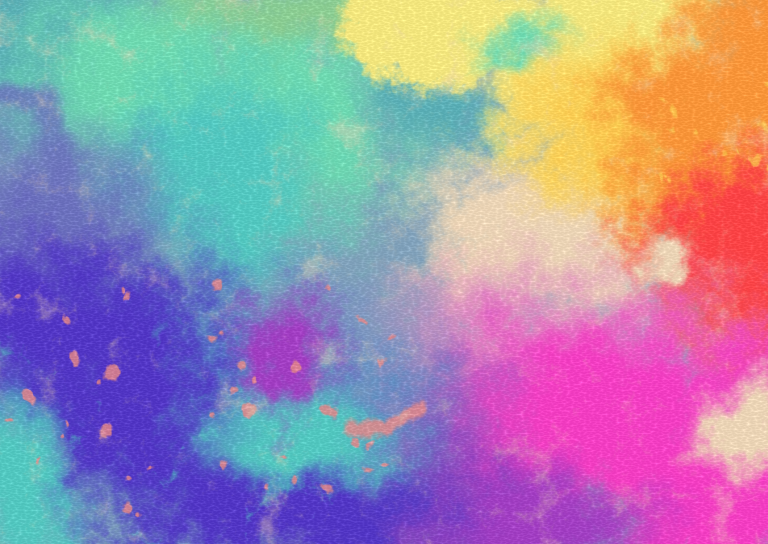
Write a WebGL 2 fragment shader that draws this background.

```glsl
#version 300 es
precision highp float;
// Rainbow watercolour clouds with coral splatter on grained paper.
uniform vec2 u_resolution;
out vec4 outColor;

const vec3 HAZE = vec3(0.51, 0.64, 0.74);
const vec3 TEAL = vec3(0.36, 0.69, 0.72);
const vec3 MINT = vec3(0.44, 0.86, 0.70);
const vec3 TURQUOISE = vec3(0.33, 0.79, 0.76);
const vec3 LEAF = vec3(0.55, 0.81, 0.58);
const vec3 LAGOON = vec3(0.35, 0.60, 0.77);
const vec3 VIOLET = vec3(0.43, 0.45, 0.75);
const vec3 INDIGO = vec3(0.33, 0.22, 0.78);
const vec3 PURPLE = vec3(0.50, 0.27, 0.76);
const vec3 ORCHID = vec3(0.64, 0.25, 0.77);
const vec3 MAGENTA = vec3(0.96, 0.25, 0.77);
const vec3 PINK = vec3(0.88, 0.54, 0.77);
const vec3 CREAM = vec3(0.93, 0.84, 0.72);
const vec3 LEMON = vec3(0.96, 0.91, 0.50);
const vec3 GOLD = vec3(0.99, 0.81, 0.33);
const vec3 ORANGE = vec3(0.98, 0.59, 0.23);
const vec3 RED = vec3(0.99, 0.27, 0.28);
const vec3 CORAL = vec3(0.90, 0.54, 0.55);

vec2 hash2(vec2 p) {
  return fract(sin(vec2(dot(p, vec2(127.1, 311.7)), dot(p, vec2(269.5, 183.3)))) * 43758.5);
}

// Squared distance to the nearest jittered point gives round billows.
float cellular(vec2 p) {
  vec2 cell = floor(p), f = fract(p);
  float nearest = 2.0;
  for (int j = -1; j <= 1; j++)
    for (int i = -1; i <= 1; i++) {
      vec2 g = vec2(i, j);
      vec2 d = g + hash2(cell + g) - f;
      nearest = min(nearest, dot(d, d));
    }
  return nearest;
}

// Layered cellular noise, centred near zero; gain sets the roughness.
float billow(vec2 p, float gain) {
  float sum = 0.0, amp = 0.5;
  for (int i = 0; i < 5; i++) {
    sum += amp * (cellular(p) - 0.25);
    p = mat2(1.6, 1.2, -1.2, 1.6) * p + 7.3;
    amp *= gain;
  }
  return sum;
}

// Elliptical pool of pigment; q holds the place and the bleed of its rim.
vec3 wash(vec3 base, vec3 pigment, vec3 q, vec2 centre, vec2 radius, float soft) {
  float d = length((q.xy - centre) / radius) + q.z;
  return mix(base, pigment, 1.0 - smoothstep(1.0 - soft, 1.0 + soft, d));
}

// Brush mark between two points.
float stroke(vec2 p, vec2 a, vec2 b, float width, float soft) {
  vec2 ab = b - a;
  float d = length(p - a - ab * clamp(dot(p - a, ab) / dot(ab, ab), 0.0, 1.0));
  return 1.0 - smoothstep(width - soft, width + soft, d);
}

// Random drops inside a box; stretch lengthens them vertically.
float splatter(vec2 p, vec2 corner, vec2 size, int count, float largest, float stretch) {
  float mask = 0.0;
  for (int i = 0; i < count; i++) {
    vec2 h = hash2(vec2(float(i), largest * 90.0));
    vec2 k = hash2(h * 17.0);
    float r = largest * mix(0.25, 1.0, k.x * k.x * k.x);
    float d = length((p - corner - h * size) / vec2(1.0, stretch));
    mask = max(mask, 1.0 - smoothstep(r - 0.003, r + 0.003, d));
  }
  return mask;
}

void main() {
  vec2 uv = gl_FragCoord.xy / u_resolution;
  vec2 aspect = vec2(1.414, 1.0);
  vec2 p = uv * aspect;
  vec2 warp = vec2(billow(p * 7.0, 0.62), billow(p * 7.0 + 31.0, 0.62));
  float bleed = billow(p * 9.0 + 12.0, 0.7);
  vec3 q = vec3(uv + 0.13 * warp / aspect, 0.85 * bleed);
  vec3 c = HAZE;

  // Cool upper left
  c = wash(c, TEAL, q, vec2(0.04, 0.96), vec2(0.20, 0.18), 0.7);
  c = wash(c, MINT, q, vec2(0.19, 0.86), vec2(0.14, 0.16), 0.7);
  c = wash(c, MINT, q, vec2(0.38, 0.80), vec2(0.16, 0.20), 0.7);
  c = wash(c, LEAF, q, vec2(0.41, 0.99), vec2(0.16, 0.07), 0.8);
  c = wash(c, TURQUOISE, q, vec2(0.28, 0.66), vec2(0.12, 0.17), 0.6);
  c = wash(c, TEAL, q, vec2(0.58, 0.80), vec2(0.08, 0.07), 0.7);
  c = wash(c, VIOLET, q, vec2(0.05, 0.56), vec2(0.14, 0.15), 0.8);

  // Warm upper right
  c = wash(c, CREAM, q, vec2(0.72, 0.55), vec2(0.17, 0.17), 0.45);
  c = wash(c, LEMON, q, vec2(0.79, 0.91), vec2(0.18, 0.23), 0.4);
  c = wash(c, LEMON, q, vec2(0.57, 0.97), vec2(0.12, 0.12), 0.2);
  c = wash(c, MINT, q, vec2(0.68, 0.92), vec2(0.04, 0.04), 0.9);
  c = wash(c, GOLD, q, vec2(0.81, 0.75), vec2(0.12, 0.13), 0.7);
  c = wash(c, ORANGE, q, vec2(0.96, 0.72), vec2(0.15, 0.24), 0.4);
  c = wash(c, ORANGE, q, vec2(1.0, 0.95), vec2(0.08, 0.12), 0.8);
  c = wash(c, RED, q, vec2(0.98, 0.49), vec2(0.13, 0.20), 0.35);

  // Pink lower right
  c = wash(c, PINK, q, vec2(0.71, 0.32), vec2(0.24, 0.15), 0.7);
  c = wash(c, PURPLE, q, vec2(0.57, 0.09), vec2(0.18, 0.19), 0.6);
  c = wash(c, MAGENTA, q, vec2(0.78, 0.23), vec2(0.17, 0.16), 0.6);
  c = wash(c, MAGENTA, q, vec2(0.95, 0.10), vec2(0.14, 0.24), 0.5);
  c = wash(c, ORCHID, q, vec2(0.70, 0.03), vec2(0.12, 0.08), 0.8);
  c = wash(c, CREAM, q, vec2(0.98, 0.20), vec2(0.07, 0.085), 0.5);
  c = wash(c, CREAM, q, vec2(0.86, 0.51), vec2(0.025, 0.035), 0.6);

  // Deep lower left, broken by pale blooms
  c = wash(c, LAGOON, q, vec2(0.27, 0.25), vec2(0.26, 0.20), 0.6);
  c = wash(c, INDIGO, q, vec2(0.06, 0.40), vec2(0.18, 0.13), 0.7);
  c = wash(c, INDIGO, q, vec2(0.16, 0.26), vec2(0.11, 0.20), 0.5);
  c = wash(c, INDIGO, q, vec2(0.36, 0.06), vec2(0.18, 0.08), 0.5);
  c = wash(c, TURQUOISE, q, vec2(0.39, 0.19), vec2(0.10, 0.07), 0.7);
  c = wash(c, TURQUOISE, q, vec2(0.02, 0.09), vec2(0.06, 0.14), 0.7);
  c = wash(c, ORCHID, q, vec2(0.37, 0.34), vec2(0.06, 0.10), 0.6);
  float bloom = smoothstep(0.08, 0.3, billow(p * 8.0 + 80.0, 0.65));
  bloom *= smoothstep(0.5, 0.3, uv.y) * smoothstep(0.5, 0.4, uv.x);
  c = mix(c, TURQUOISE, 0.6 * bloom);

  // Brush marks and drops
  vec2 s = p + 0.05 * warp;
  float arch = max(stroke(s, vec2(0.0, 0.82), vec2(0.08, 0.81), 0.02, 0.015),
                   stroke(s, vec2(0.08, 0.81), vec2(0.13, 0.58), 0.025, 0.02));
  c = mix(c, VIOLET, 0.75 * arch);
  float drops = splatter(s, vec2(0.0, 0.05), vec2(0.72, 0.42), 40, 0.018, 1.0);
  drops = max(drops, stroke(s, vec2(0.64, 0.215), vec2(0.77, 0.245), 0.012, 0.006));
  c = mix(c, CORAL, 0.85 * drops);
  c = mix(c, GOLD, 0.7 * splatter(s, vec2(1.20, 0.67), vec2(0.21, 0.17), 14, 0.011, 1.6));

  // Mottled pigment and paper fibres
  c = mix(c, CREAM, 0.4 * smoothstep(0.0, 0.5, billow(p * 12.0 + 50.0, 0.7)));
  c += 0.12 * (cellular(p * vec2(130.0, 290.0)) - 0.27);
  outColor = vec4(clamp(c, 0.0, 1.0), 1.0);
}
```
